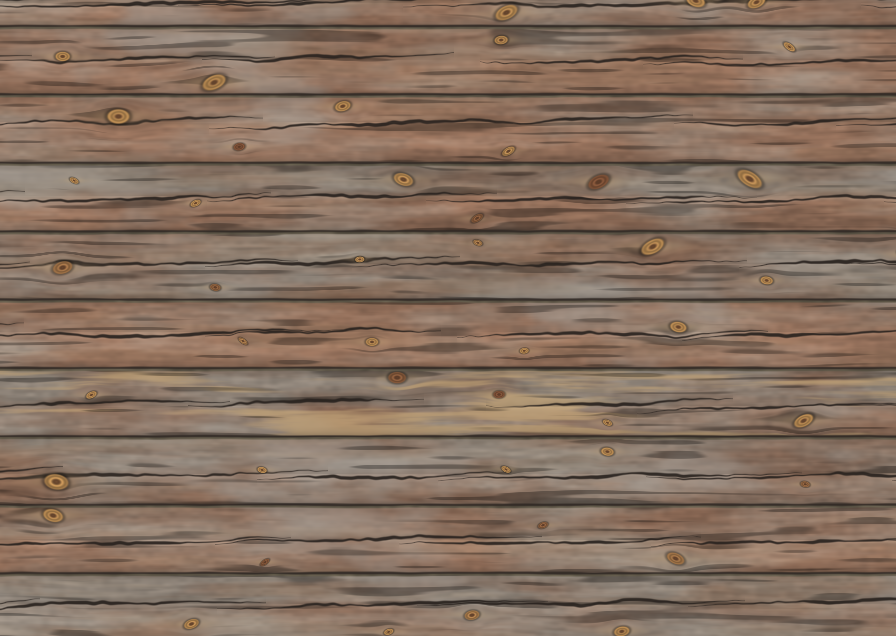
Give the GLSL for this texture, as a Shadertoy shader.

```glsl
const float PLANKS = 9.3;         // planks in the canvas height
const float FIRST_OFFSET = 0.08;  // part of the lowest plank cut off
const float SEAM_WIDTH = 0.045;
const float CRACK_WIDTH = 0.024;
const float CRACK_SPACING = 3.4;
const float KNOT_SPACING = 2.1;
const float KNOT_CHANCE = 0.72;
const float GRAIN_CONTRAST = 0.42;
const float PALE_PLANK = 3.0;     // plank with exposed sapwood

const vec3 RUST = vec3(0.595, 0.450, 0.365);
const vec3 GREY = vec3(0.535, 0.495, 0.455);
const vec3 SAPWOOD = vec3(0.76, 0.64, 0.47);
const vec3 KNOT_LIGHT = vec3(0.76, 0.57, 0.34);
const vec3 KNOT_BROWN = vec3(0.53, 0.34, 0.23);
const vec3 GROOVE = vec3(0.37, 0.34, 0.28);
const vec3 SHADOW = vec3(0.16, 0.135, 0.12);
const vec3 BLOOM = vec3(0.64, 0.61, 0.58);

// Per plank, bottom to top: grey of lower half, grey of upper half, crack height
const vec3 PLANK_WEAR[10] = vec3[10](
    vec3(0.60, 0.85, 0.55), vec3(0.25, 0.50, 0.48), vec3(0.55, 0.75, 0.45),
    vec3(0.55, 0.90, 0.44), vec3(0.10, 0.30, 0.53), vec3(0.75, 0.60, 0.52),
    vec3(0.30, 0.90, 0.52), vec3(0.15, 0.35, 0.60), vec3(0.15, 0.35, 0.50),
    vec3(0.30, 0.50, 0.33));

float hash(vec2 p) {
    vec3 q = fract(p.xyx * 0.1031);
    q += dot(q, q.yzx + 33.33);
    return fract((q.x + q.y) * q.z);
}

float noise(vec2 p) {
    vec2 i = floor(p), f = fract(p);
    f = f * f * (3.0 - 2.0 * f);
    return mix(mix(hash(i), hash(i + vec2(1, 0)), f.x),
               mix(hash(i + vec2(0, 1)), hash(i + vec2(1, 1)), f.x), f.y);
}

float fbm(vec2 p) {
    float sum = 0.0, gain = 0.53;
    for (int i = 0; i < 4; i++, gain *= 0.5) {
        sum += gain * noise(p);
        p = p * 2.03 + 17.3;
    }
    return sum;
}

float cover(float dist, float px) { return 1.0 - smoothstep(-px, px, dist); }

// Nearest knot: x radius in knot sizes, y streak strength, z grain shift, w tone
vec4 knotField(vec2 p, float id) {
    vec4 field = vec4(9.0, 0.0, 0.0, 0.0);
    for (int i = -1; i <= 1; i++) {
        vec2 seed = vec2(floor(p.x / KNOT_SPACING) + float(i), id * 7.0 + 3.0);
        if (hash(seed) > KNOT_CHANCE) continue;
        float size = mix(0.045, 0.125, pow(hash(seed + vec2(0, 91)), 2.0));
        vec2 centre = vec2((seed.x + 0.15 + 0.7 * hash(seed + vec2(0, 173))) * KNOT_SPACING,
                           mix(0.14, 0.86, hash(seed + vec2(0, 257))));
        vec2 d = p - centre;
        vec2 tilted = vec2(d.x, d.y + d.x * (hash(seed + vec2(0, 331)) - 0.5));
        float r = length(tilted / (size * vec2(1.55, 1.0)));
        if (r < field.x) field.xw = vec2(r, hash(seed + vec2(0, 419)));
        float streak = exp(-abs(d.x) / (size * 2.6) - pow(d.y / (size * 0.75), 2.0));
        field.y = max(field.y, streak);
        vec2 reach = d / (size * vec2(3.5, 2.2));
        field.z += 0.85 * d.y * exp(-dot(reach, reach));
    }
    return field;
}

// Signed distance to tapered, overlapping drying cracks
float crackDistance(vec2 p, float id, float height) {
    float dist = 1.0;
    for (int i = -1; i <= 1; i++) {
        vec2 seed = vec2(floor(p.x / CRACK_SPACING) + float(i), id * 11.0 + 500.0);
        float middle = (seed.x + 0.3 + 0.4 * hash(seed)) * CRACK_SPACING;
        float t = (p.x - middle) / (CRACK_SPACING * mix(0.5, 0.85, hash(seed + vec2(0, 61))));
        float y = height + 0.10 * (hash(seed + vec2(0, 127)) - 0.5) + 0.05 * t
                + 0.07 * (noise(vec2(p.x * 1.3, id * 5.0)) - 0.5)
                + 0.025 * (noise(vec2(p.x * 8.0, id * 9.0)) - 0.5);
        float width = CRACK_WIDTH * (1.0 - t * t) * mix(0.45, 1.2, noise(vec2(p.x * 2.5, seed.y)));
        dist = min(dist, abs(t) < 1.0 ? abs(p.y - y) - width : 1.0);
    }
    return dist;
}

void mainImage(out vec4 fragColor, in vec2 fragCoord) {
    vec2 p = fragCoord / iResolution.y * PLANKS + vec2(0.0, FIRST_OFFSET);
    float px = PLANKS / iResolution.y;
    float id = floor(p.y);
    vec2 q = vec2(p.x, p.y - id);
    vec3 wear = PLANK_WEAR[int(clamp(id, 0.0, 9.0))];

    // Grain follows the knots
    vec4 knot = knotField(q, id);
    vec2 flow = vec2(q.x, q.y - knot.z + 0.06 * noise(vec2(q.x * 0.7, id * 3.0))) + id * vec2(31.7, 13.0);
    float coarse = fbm(flow * vec2(0.55, 6.0));
    float fine = noise(flow * vec2(2.2, 19.0)) * 0.6 + noise(flow * vec2(9.0, 17.0) + 40.0) * 0.4;
    float blotch = fbm(p * vec2(0.6, 1.6) + 70.0);

    // Weathered wood
    float grey = mix(wear.x, wear.y, smoothstep(-0.12, 0.12, q.y - wear.z));
    grey = clamp(grey + 1.5 * (blotch - 0.5) + 0.9 * (coarse - 0.5), 0.0, 1.0);
    vec3 col = mix(RUST, GREY, grey);
    col *= 1.0 + GRAIN_CONTRAST * (0.9 * (coarse - 0.5) + 0.55 * (fine - 0.5) + 0.5 * (blotch - 0.5));
    col = mix(col, BLOOM, 0.5 * smoothstep(0.56, 0.78, fbm(p * vec2(0.5, 1.2) + 9.0)));
    float sap = smoothstep(0.50, 0.68, fbm(flow * vec2(0.35, 5.0) + 55.0));
    col = mix(col, SAPWOOD, sap * (id == PALE_PLANK ? 0.75 : 0.08));
    col *= 1.0 - 0.3 * smoothstep(0.68, 0.85, noise(flow * vec2(0.9, 15.0) + 90.0));

    // Cracks with a bright lower lip
    float crack = crackDistance(vec2(q.x, q.y - 0.6 * knot.z), id, wear.z);
    col *= 1.0 + 0.10 * exp(-max(crack, 0.0) * 28.0) * sign(wear.z - q.y);
    col = mix(col, SHADOW, 0.92 * cover(crack, px));

    // Knots with growth rings and resin streaks
    col = mix(col, SAPWOOD, 0.65 * knot.y * smoothstep(0.25, 0.7, fine + 0.25));
    vec3 heart = mix(KNOT_LIGHT, KNOT_BROWN, smoothstep(0.55, 0.9, knot.w));
    heart *= 0.92 + 0.14 * cos(knot.x * 13.0 + 3.0 * fine);
    heart = mix(heart, KNOT_BROWN * 0.65, 0.8 * (1.0 - smoothstep(0.15, 0.5, knot.x)));
    col = mix(col, heart, 1.0 - smoothstep(0.8, 1.05, knot.x));
    col *= 1.0 - 0.3 * exp(-pow((knot.x - 1.0) * 5.0, 2.0));

    // Rounded plank edges and the groove between planks
    float wobble = 0.012 * (noise(vec2(p.x * 3.0, id)) - 0.5);
    col *= 1.0 - 0.22 * exp(-q.y * 14.0) - 0.12 * exp(-(1.0 - q.y) * 16.0);
    col = mix(col, GROOVE * (0.8 + 0.4 * fine), cover(1.0 - SEAM_WIDTH + wobble - q.y, px));
    float seam = min(q.y, 1.0 - q.y) - 0.016 + wobble;
    col = mix(col, SHADOW * 1.2, 0.9 * cover(seam, px));

    fragColor = vec4(clamp(col, 0.0, 1.0), 1.0);
}
```
